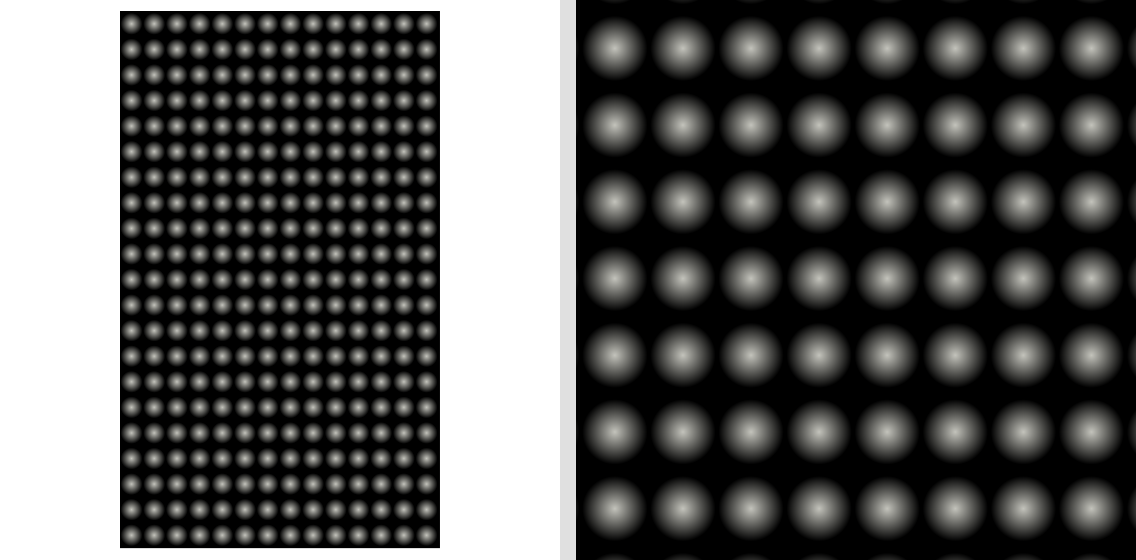
Left, the full canvas; right, a detail of the centre.
Reproduce this pattern procedurally as a three.js fragment shader.

```glsl
#define GRID vec2(14.0, 21.0)
#define PITCH vec2(0.04053, 0.04566)
#define PANEL_MIN vec2(0.2146, 0.0208)
#define PANEL_MAX vec2(0.7852, 0.9803)
#define GLOW_RADIUS 0.0194
#define EDGE_SOFTNESS 0.001
#define GLOW_COLOR vec3(0.765, 0.765, 0.735)
#define PANEL_COLOR vec3(0.0)
#define PAPER_COLOR vec3(1.0)

varying vec2 vUv;

// Coverage of an axis-aligned rectangle with smoothed edges
float boxMask(vec2 p, vec2 lower, vec2 upper) {
  vec2 d = abs(p - 0.5 * (lower + upper)) - 0.5 * (upper - lower);
  return 1.0 - smoothstep(-0.5 * EDGE_SOFTNESS, 0.5 * EDGE_SOFTNESS, max(d.x, d.y));
}

// Linear radial falloff around the nearest grid centre
float glowGrid(vec2 p) {
  vec2 origin = vec2(PANEL_MIN.x, PANEL_MAX.y - GRID.y * PITCH.y);
  vec2 cell = clamp(floor((p - origin) / PITCH), vec2(0.0), GRID - 1.0);
  vec2 center = origin + (cell + 0.5) * PITCH;
  return max(0.0, 1.0 - distance(p, center) / GLOW_RADIUS);
}

void main() {
  vec3 panel = mix(PANEL_COLOR, GLOW_COLOR, glowGrid(vUv));
  vec3 color = mix(PAPER_COLOR, panel, boxMask(vUv, PANEL_MIN, PANEL_MAX));
  gl_FragColor = vec4(color, 1.0);
}
```
